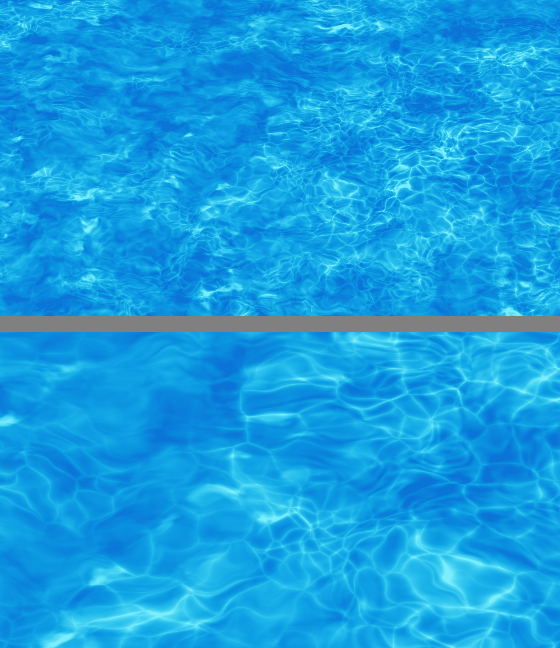
Top, the full canvas; bottom, a detail of the centre.
Give the GLSL for this texture, as a Shadertoy shader.

```glsl
// Sunlit swimming pool water: caustic net, soft clouds of light and fine ripples.

vec2 hash2(vec2 p) {
    vec3 h = fract(p.xyx * vec3(0.1031, 0.1030, 0.0973));
    h += dot(h, h.yzx + 33.33);
    return fract((h.xx + h.yz) * h.zy);
}

float noise(vec2 p) {
    vec2 i = floor(p), f = fract(p);
    f = f * f * (3.0 - 2.0 * f);
    float low = mix(hash2(i).x, hash2(i + vec2(1, 0)).x, f.x);
    float high = mix(hash2(i + vec2(0, 1)).x, hash2(i + vec2(1, 1)).x, f.x);
    return mix(low, high, f.y);
}

float fbm(vec2 p) {
    float sum = 0.0, amp = 0.5;
    for (int i = 0; i < 4; i++) {
        sum += amp * noise(p);
        p = mat2(1.8, 0.8, -0.8, 1.8) * p + 17.3;
        amp *= 0.5;
    }
    return sum / 0.9375;
}

// Distance to the nearest border between Voronoi cells
float cellEdge(vec2 p) {
    vec2 cell = floor(p), f = fract(p), nearest = vec2(0);
    float best = 9.0, edge = 9.0;
    for (int y = -1; y <= 1; y++)
    for (int x = -1; x <= 1; x++) {
        vec2 o = vec2(x, y);
        vec2 r = o + hash2(cell + o) - f;
        if (dot(r, r) < best) { best = dot(r, r); nearest = r; }
    }
    for (int y = -2; y <= 2; y++)
    for (int x = -2; x <= 2; x++) {
        vec2 o = vec2(x, y);
        vec2 r = o + hash2(cell + o) - f, d = r - nearest;
        if (dot(d, d) > 0.0001) edge = min(edge, dot(0.5 * (r + nearest), normalize(d)));
    }
    return edge;
}

vec3 waterColor(float light) {
    float glow = max(light - 0.55, 0.0);
    return vec3(0.04 + 3.1 * glow * glow, light, 0.85 + 0.3 * (light - 0.49));
}

void mainImage(out vec4 fragColor, in vec2 fragCoord) {
    vec2 p = fragCoord / iResolution.y;

    // Mild perspective, then refraction by slow swell and small chop
    vec2 q = p * vec2(1.0, 1.0 + 0.3 * p.y) + 4.0;
    vec2 swell = vec2(fbm(q * 6.0), fbm(q * 6.0 + 31.0)) - 0.5;
    vec2 chop = vec2(noise(q * vec2(34, 44)), noise(q * vec2(32, 42) + 57.0)) - 0.5;
    vec2 w = q + 0.07 * swell + 0.016 * chop;

    // Light patches: slanted upright below, lying flat near the top
    float upright = noise(vec2(w.x * 11.0 - w.y * 4.0, w.y * 3.4));
    float flatBand = noise(w * vec2(3.5, 11.0));
    float patches = mix(upright, flatBand, smoothstep(0.45, 0.85, p.y));
    float clouds = fbm(w * vec2(4.5, 6.0) + 9.0);
    float detail = fbm(w * vec2(17, 26) + 2.0 * swell);
    float grain = fbm(w * vec2(38, 58) + 61.0);
    float light = 0.564 + 0.08 * (patches - 0.5) + 0.21 * (clouds - 0.5)
                + 0.35 * (detail - 0.5) + 0.17 * (grain - 0.5);

    // Caustic net, clearest right of centre
    float netArea = smoothstep(1.4, 0.4, length((p - vec2(1.38, 0.45)) / vec2(0.62, 0.42)));
    netArea = clamp(0.85 * netArea + 0.9 * (patches - 0.4), 0.12, 1.0);
    float thickness = 0.04 + 0.1 * noise(w * 14.0 + 5.0);
    float net = exp(-cellEdge(w * vec2(19, 24)) / thickness);
    light += 0.24 * net * netArea * (0.3 + 1.1 * noise(w * 17.0 + 40.0));

    // Finer broken net over the choppy water
    float fineNet = exp(-cellEdge(w * vec2(29, 44) + 3.0 * swell) / 0.13);
    light += 0.16 * fineNet * smoothstep(0.35, 0.8, noise(w * vec2(9, 12) + 71.0));

    // Thin curved ripples in scattered areas
    float ripple = sin(60.0 * fbm(q * vec2(6, 11) + 1.5 * swell + 23.0));
    light += 0.045 * ripple * smoothstep(0.35, 0.75, noise(q * 6.0 + 13.0));

    // Small pale glints on the crests
    float crest = fbm(w * vec2(20, 34) + 83.0);
    light += 0.24 * smoothstep(0.57, 0.8, crest) * smoothstep(0.35, 0.8, patches);

    fragColor = vec4(waterColor(clamp(light, 0.46, 0.93)), 1.0);
}
```
